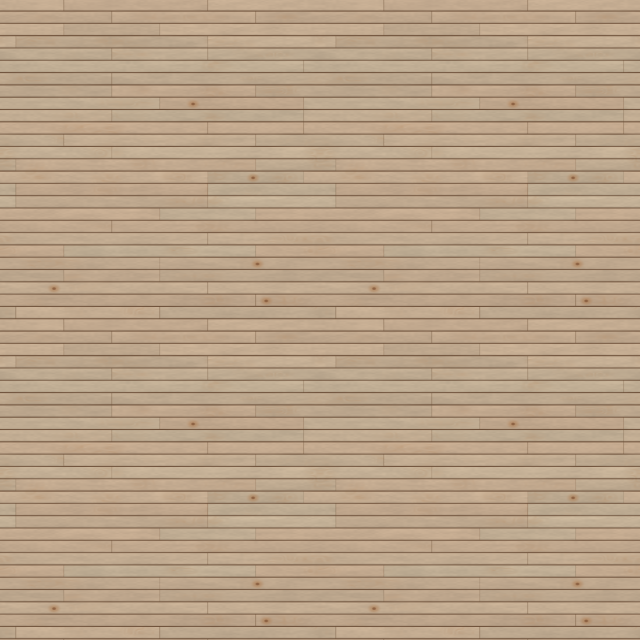
This texture is drawn by a WebGL 1 fragment shader. Its source:

```glsl
precision highp float;
// Narrow pale wooden boards with thin brown gaps, staggered butt joints, grain and a few knots.
uniform vec2 u_resolution;

const float ROWS = 26.0;   // boards per tile; the tile repeats twice each way

float hash(vec2 p) {
  return fract(sin(dot(p, vec2(127.1, 311.7))) * 43758.5453);
}

// Value noise that wraps after a whole number of cells
float noise(vec2 p, vec2 period) {
  vec2 i = floor(p), f = fract(p);
  f = f * f * (3.0 - 2.0 * f);
  vec2 a = mod(i, period), b = mod(i + 1.0, period);
  return mix(mix(hash(a), hash(vec2(b.x, a.y)), f.x),
             mix(hash(vec2(a.x, b.y)), hash(b), f.x), f.y);
}

// Part of a pixel covered by a line, from the distance to its centre
float coverage(float d, float halfWidth, float pixel) {
  float lo = max(-halfWidth, d - 0.5 * pixel);
  float hi = min(halfWidth, d + 0.5 * pixel);
  return clamp((hi - lo) / pixel, 0.0, 1.0);
}

float wrapped(float x) {
  return fract(x + 0.5) - 0.5;
}

void main() {
  vec2 uv = gl_FragCoord.xy / u_resolution;
  vec2 pixel = 1.0 / u_resolution;
  float x = fract(uv.x * 2.0);
  float y = uv.y * 2.0 * ROWS - 0.1;
  float row = mod(floor(y), ROWS);
  float v = fract(y);

  // One or two joints per row, on a shared grid of slots
  float slot = floor(7.0 * hash(vec2(row, 3.0)));
  float stepOver = floor(2.0 + 4.0 * hash(vec2(row, 7.0))) * step(0.3, hash(vec2(row, 5.0)));
  float jointA = (slot + 0.33) / 6.67;
  float jointB = (mod(slot + stepOver, 7.0) + 0.33) / 6.67;
  float board = step(min(jointA, jointB), x) * step(x, max(jointA, jointB));
  vec2 id = vec2(row, 11.0 + board);
  float tone = hash(id), hue = hash(id + 20.0);

  // Board colour: pinkish to straw, lighter or darker
  vec3 color = mix(vec3(0.755, 0.655, 0.552), vec3(0.752, 0.682, 0.582), hue);
  color *= 0.965 + 0.06 * tone;

  // Soft blotches and fine streaks along the board
  float shift = floor(tone * 40.0);
  float blotch = noise(vec2(x * 14.0 + shift, y), vec2(14.0, ROWS));
  float streak = noise(vec2(x * 20.0 + shift, y * 5.0), vec2(20.0, ROWS * 5.0));
  float fiber = noise(vec2(x * 90.0 + shift, y * 9.0), vec2(90.0, ROWS * 9.0));
  color *= 1.0 + 0.035 * (blotch - 0.5) + 0.04 * (streak - 0.5) + 0.035 * (fiber - 0.5);

  // Arched ginger figure in scattered patches
  float patchMask = smoothstep(0.62, 0.95, noise(vec2(x * 9.0 + shift, y + 0.5), vec2(9.0, ROWS)));
  float warp = noise(vec2(x * 32.0, y * 2.0), vec2(32.0, ROWS * 2.0));
  float rings = 0.5 + 0.5 * sin(16.0 * warp + 9.0 * (v - 0.5) * (v - 0.5));
  color = mix(color, vec3(0.69, 0.54, 0.40), patchMask * (0.08 + 0.34 * rings * fiber));

  // Rare knots with a warm halo
  float hasKnot = step(0.86, hash(vec2(row, 31.0)));
  vec2 knot = vec2(wrapped(x - hash(vec2(row, 37.0))) * ROWS, v - 0.45);
  float knotRadius = length(knot * vec2(0.7, 1.0));
  color = mix(color, vec3(0.68, 0.48, 0.31), 0.55 * hasKnot * smoothstep(0.45, 0.08, knotRadius));
  color = mix(color, vec3(0.45, 0.27, 0.16), 0.6 * hasKnot * smoothstep(0.16, 0.04, knotRadius));

  // Rounded edges: light along the top, shade along the bottom
  color *= 1.0 + 0.02 * smoothstep(0.55, 0.85, v);
  color *= 1.0 - 0.09 * smoothstep(0.2, 0.0, v) - 0.05 * smoothstep(0.92, 1.0, v);

  // Butt joints, some barely visible
  float jointDistance = min(abs(wrapped(x - jointA)), abs(wrapped(x - jointB))) * 0.5;
  float jointLine = coverage(jointDistance, 0.0006, pixel.x);
  color = mix(color, vec3(0.47, 0.36, 0.26), jointLine * (0.2 + 0.5 * hash(vec2(row, 43.0))));

  // Gaps between rows, uneven in depth
  float edge = mod(floor(y + 0.5), ROWS);
  float gapLine = coverage(min(v, 1.0 - v) / (2.0 * ROWS), 0.0008, pixel.y);
  float wear = noise(vec2(x * 12.0, edge), vec2(12.0, ROWS));
  float depth = 0.62 + 0.2 * hash(vec2(edge, 47.0)) + 0.18 * wear;
  color = mix(color, vec3(0.41, 0.29, 0.20), gapLine * depth);

  gl_FragColor = vec4(color, 1.0);
}
```
